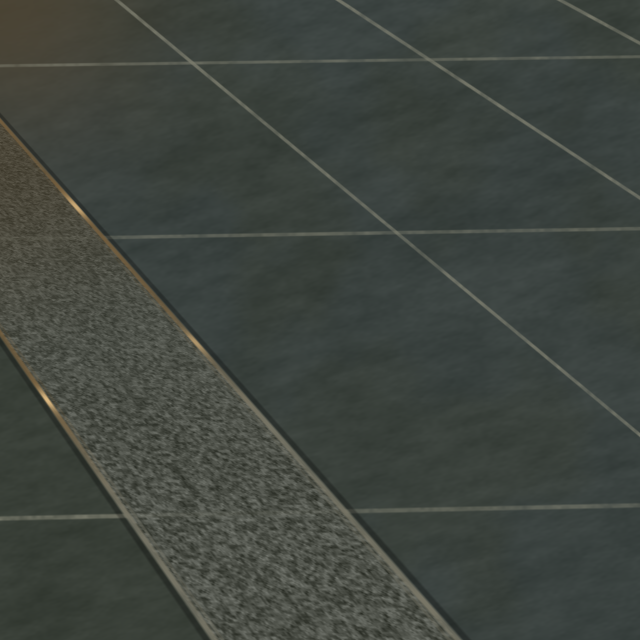
Give the GLSL for this texture, as a Shadertoy shader.

```glsl
const vec3 SLATE = vec3(0.228, 0.258, 0.248);
const vec3 SLATE_OLIVE = vec3(0.222, 0.246, 0.216);
const vec3 WARM_LIGHT = vec3(0.31, 0.27, 0.20);
const vec3 GRANITE = vec3(0.302, 0.314, 0.283);
const vec3 GRANITE_WARM = vec3(0.285, 0.265, 0.21);
const vec3 GROUT = vec3(0.50, 0.50, 0.44);
const vec3 STEEL = vec3(0.47, 0.46, 0.40);
const vec3 BRASS = vec3(0.46, 0.37, 0.24);
const vec3 GLINT = vec3(0.88, 0.74, 0.52);
const float STRIP_LEFT = -1.575;
const float STRIP_RIGHT = -1.005;

float hash(vec2 p) {
    vec3 q = fract(vec3(p.xyx) * 0.1031);
    q += dot(q, q.yzx + 33.33);
    return fract((q.x + q.y) * q.z);
}

float noise(vec2 p) {
    vec2 i = floor(p), f = fract(p);
    f = f * f * (3.0 - 2.0 * f);
    return mix(mix(hash(i), hash(i + vec2(1, 0)), f.x),
               mix(hash(i + vec2(0, 1)), hash(i + vec2(1, 1)), f.x), f.y);
}

float fbm(vec2 p) {
    float sum = 0.0, amp = 0.5;
    for (int i = 0; i < 4; i++) {
        sum += amp * noise(p);
        p = mat2(1.6, 1.2, -1.2, 1.6) * p + 7.3;
        amp *= 0.5;
    }
    return sum;
}

// Soft line of a given half width around distance zero
float stroke(float d, float halfWidth, float px) {
    float soft = max(px, halfWidth * 0.6);
    return 1.0 - smoothstep(halfWidth - soft, halfWidth + soft, abs(d));
}

// Perspective floor: x counts columns, y counts rows; v runs downward
vec2 floorGrid(vec2 p) {
    float level = p.y + p.x * (0.0135 + 0.009 * p.y);
    float column = (p.x - 0.1823 - 1.203 * p.y) / (0.3464 + 0.32 * p.y);
    float row = (0.8607 - 1.0 / (level + 1.059)) / 0.16285;
    return vec2(column, row);
}

// Distance across the canvas from a point to a column line
float columnDistance(float column, float line, float v) {
    float slope = 1.203 + 0.32 * line;
    return (column - line) * (0.3464 + 0.32 * v) / sqrt(1.0 + slope * slope);
}

float rowDistance(float row, float line, float v) {
    return (row - line) * 0.16285 * (v + 1.06) * (v + 1.06);
}

vec3 slateColor(vec2 p, vec2 grid) {
    vec2 streakPos = vec2(p.x - 0.3 * p.y, p.y + 0.28 * p.x);
    float cloud = fbm(streakPos * vec2(5.0, 9.0)) - 0.47;
    float streak = fbm(streakPos * vec2(19.0, 58.0) + 20.0) - 0.47;
    float fine = noise(streakPos * vec2(110.0, 230.0)) - 0.5;
    float tile = hash(floor(grid) + 13.0) - 0.5;
    float olive = smoothstep(0.42, 0.62, fbm(p * 4.0 + 31.0));
    olive = max(olive * 0.6, 1.0 - smoothstep(STRIP_LEFT - 0.01, STRIP_LEFT, grid.x));
    vec3 color = mix(SLATE, SLATE_OLIVE, olive);
    color += 0.035 * cloud + 0.06 * streak + 0.014 * fine + 0.008 * tile;
    return mix(color, WARM_LIGHT, 0.8 * exp(-dot(p, p) * 22.0));
}

vec3 graniteColor(vec2 p, vec2 grid) {
    vec2 grainPos = grid * vec2(95.0, 115.0);
    float grain = noise(grainPos) + 0.6 * noise(grainPos * 1.9 + 41.0) - 0.8;
    float contrast = mix(0.09, 0.19, smoothstep(0.2, 0.9, p.y));
    vec3 color = mix(GRANITE_WARM, GRANITE, smoothstep(0.2, 0.62, p.y + 0.4 * p.x));
    return color + contrast * grain + 0.03 * (fbm(p * 7.0) - 0.47);
}

// Metal trim: brass far away, steel close up, with a dark groove beside it
vec3 addTrim(vec3 color, float d, float v, float brassEnd, float px) {
    float halfWidth = mix(0.0020, 0.0046, v);
    float wear = 0.65 + 0.35 * noise(vec2(v * 45.0, brassEnd * 9.0));
    vec3 metal = mix(BRASS, STEEL, smoothstep(brassEnd - 0.12, brassEnd + 0.12, v));
    color *= 1.0 - 0.28 * stroke(d - 2.3 * halfWidth, halfWidth, px);
    color = mix(color, metal, wear * stroke(d, halfWidth, px));
    return mix(color, metal, 0.35 * v * stroke(d + 2.2 * halfWidth, 0.5 * halfWidth, px));
}

vec3 addGlint(vec3 color, float d, float v, float center, float strength, float px) {
    float along = (v - center) / 0.016;
    return mix(color, GLINT, strength * exp(-along * along) * stroke(d, 0.003, px));
}

void mainImage(out vec4 fragColor, in vec2 fragCoord) {
    vec2 p = fragCoord / iResolution.xy;
    p.y = 1.0 - p.y;
    float px = 1.0 / min(iResolution.x, iResolution.y);
    vec2 grid = floorGrid(p);
    float leftEdge = columnDistance(grid.x, STRIP_LEFT, p.y);
    float rightEdge = columnDistance(grid.x, STRIP_RIGHT, p.y);
    float strip = smoothstep(-px, px, min(leftEdge, -rightEdge));

    vec3 color = mix(slateColor(p, grid), graniteColor(p, grid), strip);

    // Grout joints, faint where they cross the granite
    float wear = 0.75 + 0.4 * (noise(p * 38.0) - 0.5) + 0.3 * (noise(p * 150.0) - 0.5);
    float rowLine = stroke(rowDistance(grid.y, round(grid.y), p.y), mix(0.0021, 0.0036, p.y), px);
    float leftSide = 1.0 - smoothstep(-px, px, leftEdge);
    color = mix(color, GROUT, rowLine * wear * mix(0.62 + 0.25 * leftSide, 0.16, strip));
    float columnLine = stroke(columnDistance(grid.x, round(grid.x), p.y), 0.0025, px);
    color = mix(color, GROUT, columnLine * wear * 0.88 * step(-0.5, grid.x));

    // Trim on both sides of the granite strip
    color = addTrim(color, -leftEdge, p.y, 0.70, px);
    color = addTrim(color, rightEdge, p.y, 0.56, px);
    color = addGlint(color, leftEdge, p.y, 0.625, 0.95, px);
    color = addGlint(color, rightEdge, p.y, 0.323, 0.8, px);
    color = addGlint(color, rightEdge, p.y, 0.535, 0.55, px);

    fragColor = vec4(clamp(color, 0.0, 1.0), 1.0);
}
```
